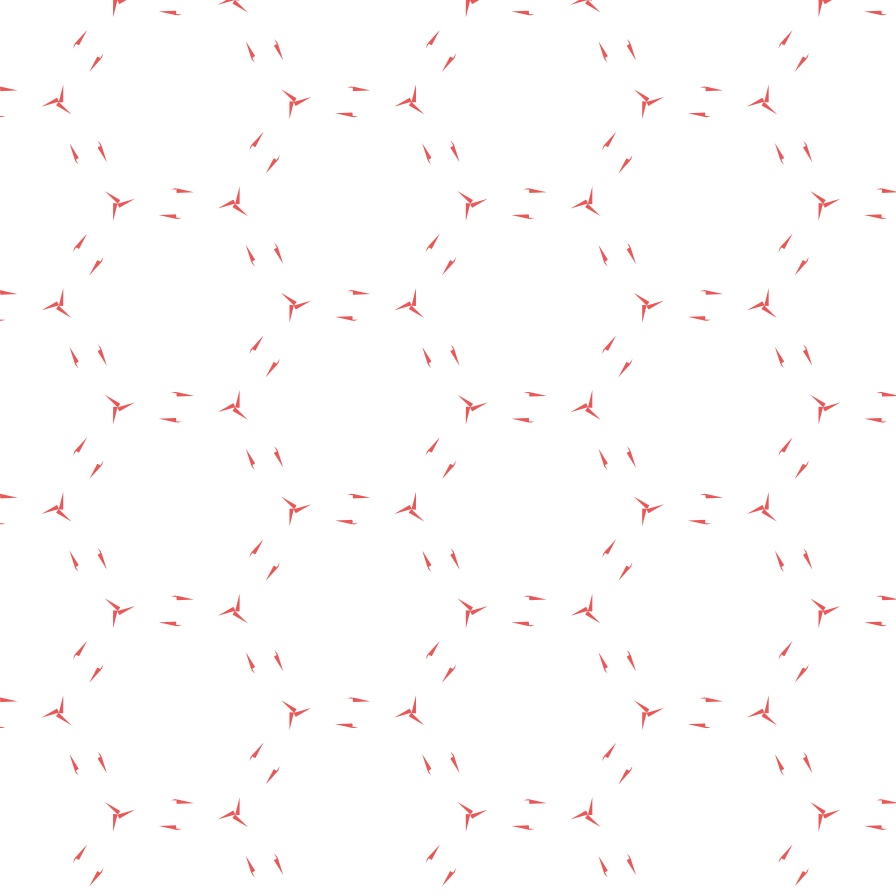
Reproduce this pattern procedurally as a Shadertoy shader.

```glsl
// Honeycomb of three-bladed pinwheels joined by pairs of hooked darts, red on white.

const float EDGE = 0.13122;                 // honeycomb edge, in canvas heights
const vec3 PAPER = vec3(1.0);
const vec3 INK = vec3(0.92, 0.34, 0.34);

// Shape corners, counter-clockwise, in units of the honeycomb edge
const vec2 BLADE_TIP = vec2(-0.038, -0.148);
const vec2 BLADE_ROOT = vec2(0.0, 0.002);
const vec2 BLADE_HEEL = vec2(-0.038, 0.005);
const vec2 DART_HEEL = vec2(0.002, 0.091);
const vec2 DART_TIP = vec2(0.150, 0.097);
const vec2 DART_TOP = vec2(0.0, 0.130);
const vec2 HOOK_TIP = vec2(-0.048, 0.122);
const vec2 HOOK_ROOT = vec2(0.002, 0.120);
const vec2 HOOK_TOP = vec2(-0.003, 0.132);

const float SIXTH_TURN = 1.04719755;
const float SQRT3 = 1.7320508;

vec2 rotate(vec2 p, float angle) {
    float c = cos(angle), s = sin(angle);
    return vec2(c * p.x - s * p.y, s * p.x + c * p.y);
}

// Pixel coverage of the half plane to the left of a -> b
float leftOf(vec2 p, vec2 a, vec2 b, float px) {
    vec2 e = normalize(b - a), r = p - a;
    return clamp(0.5 + (e.x * r.y - e.y * r.x) / px, 0.0, 1.0);
}

// Summed edge coverage lets slivers thinner than a pixel fade out
float triangle(vec2 p, vec2 a, vec2 b, vec2 c, float px) {
    return max(leftOf(p, a, b, px) + leftOf(p, b, c, px) + leftOf(p, c, a, px) - 2.0, 0.0);
}

float pinwheel(vec2 p, float px) {
    float ink = 0.0;
    for (int i = 0; i < 3; i++) {
        ink += triangle(p, BLADE_TIP, BLADE_ROOT, BLADE_HEEL, px);
        p = rotate(p, 2.0 * SIXTH_TURN);
    }
    return ink;
}

// Two opposed darts, one on each side of the edge along x
float dartPair(vec2 p, float px) {
    if (p.y < 0.0) p = -p;
    return triangle(p, DART_HEEL, DART_TIP, DART_TOP, px)
         + triangle(p, HOOK_TIP, HOOK_ROOT, HOOK_TOP, px);
}

// Position relative to the nearest hexagon centre
vec2 hexCell(vec2 p) {
    vec2 period = vec2(3.0, SQRT3), halfPeriod = 0.5 * period;
    vec2 a = mod(p + halfPeriod, period) - halfPeriod;
    vec2 b = mod(p, period) - halfPeriod;
    return dot(a, a) < dot(b, b) ? a : b;
}

void mainImage(out vec4 fragColor, in vec2 fragCoord) {
    // Lattice is anchored at the top left corner
    vec2 p = (fragCoord - vec2(0.0, iResolution.y)) / (iResolution.y * EDGE);
    float px = 1.0 / (iResolution.y * EDGE);

    // Fold the hexagon into one sector around its corner at (1, 0)
    vec2 q = hexCell(p);
    float sector = floor(atan(q.y, q.x + 1e-6) / SIXTH_TURN + 0.5);
    q = rotate(q, -sector * SIXTH_TURN);

    // Corner motif and the motifs on both edges meeting there
    vec2 upperMid = vec2(0.75, 0.25 * SQRT3);
    vec2 lowerMid = vec2(0.75, -0.25 * SQRT3);
    float ink = pinwheel(q - vec2(1.0, 0.0), px)
              + dartPair(rotate(q - upperMid, -2.0 * SIXTH_TURN), px)
              + dartPair(rotate(q - lowerMid, -SIXTH_TURN), px);

    fragColor = vec4(mix(PAPER, INK, min(ink, 1.0)), 1.0);
}
```
